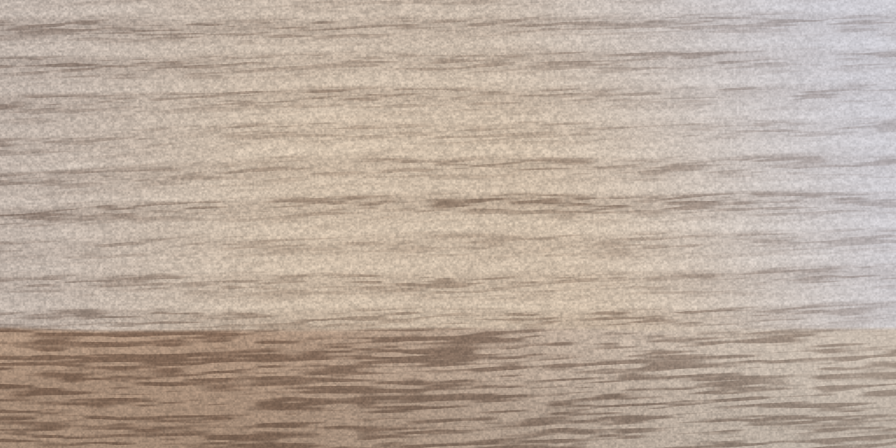
A Shadertoy shader for this texture:

```glsl
#define RINGS 12.2
#define SEAM_HEIGHT 0.264
#define PORE_DEPTH 0.30
#define BAND_DEPTH 0.10
#define SPECKLE 0.27
#define WARM_WOOD vec3(0.825, 0.755, 0.675)
#define DARK_WOOD vec3(0.655, 0.555, 0.475)
#define PALE_WOOD vec3(0.760, 0.710, 0.660)
#define LEFT_SHEEN vec3(0.760, 0.715, 0.685)
#define RIGHT_SHEEN vec3(0.815, 0.810, 0.835)
#define STAIN vec3(0.88, 1.0, 1.06)

float hash(vec2 p) {
    return fract(sin(dot(p, vec2(12.9898, 78.233))) * 43758.5453);
}

float noise(vec2 p) {
    vec2 cell = floor(p);
    vec2 f = fract(p);
    f = f * f * (3.0 - 2.0 * f);
    float low = mix(hash(cell), hash(cell + vec2(1.0, 0.0)), f.x);
    float high = mix(hash(cell + vec2(0.0, 1.0)), hash(cell + 1.0), f.x);
    return mix(low, high, f.y);
}

// Long thin fibres at two scales
float fibres(vec2 p, vec2 scale) {
    return 0.6 * noise(p * scale) + 0.4 * noise(p * scale * vec2(2.3, 1.6) + 17.0);
}

// Darkness of the broad growth rings in the upper plank
float ringPlank(vec2 p) {
    float warp = 0.030 * noise(p * vec2(1.4, 3.0)) + 0.010 * noise(p * vec2(5.0, 14.0));
    float phase = (p.y + warp - 0.010 * p.x) * RINGS;
    float ring = floor(phase);
    float f = fract(phase);
    float band = smoothstep(0.05, 0.70, f) * (1.0 - smoothstep(0.80, 1.0, f));
    band *= mix(0.65, 1.0, hash(vec2(ring, 4.0)));
    band *= mix(0.65, 1.15, noise(vec2(p.x * 3.0, ring * 5.3)));

    vec2 tilted = vec2(p.x, p.y - 0.04 * p.x + 0.5 * warp);
    float pores = smoothstep(0.40, 0.75, fibres(tilted, vec2(11.0, 150.0)));
    float faint = fibres(tilted + 3.0, vec2(7.0, 110.0)) - 0.5;
    return BAND_DEPTH * band + PORE_DEPTH * pores * (0.08 + 0.72 * band) + 0.08 * faint;
}

// Darkness of the dense fine lines in the lower plank
float finePlank(vec2 p) {
    float bend = 0.018 * p.x * p.x + 0.008 * noise(p * vec2(3.0, 6.0));
    vec2 bent = vec2(p.x, p.y - bend);
    float lines = smoothstep(0.38, 0.72, fibres(bent, vec2(8.0, 125.0)));
    float tone = noise(bent * vec2(1.5, 14.0)) - 0.5;
    return PORE_DEPTH * lines + 0.06 * tone;
}

void mainImage(out vec4 fragColor, in vec2 fragCoord) {
    vec2 p = fragCoord / iResolution.y;
    float x = fragCoord.x / iResolution.x;

    // Plank tones under a cool light from both sides
    float rightLight = smoothstep(0.55, 1.05, x + 0.22 * (p.y - 0.65));
    float leftLight = 1.0 - smoothstep(0.0, 0.38, x);
    vec3 upper = mix(WARM_WOOD, LEFT_SHEEN, 0.8 * leftLight);
    upper = mix(upper, LEFT_SHEEN, 0.4 * smoothstep(0.65, 1.0, p.y));
    upper = mix(upper, RIGHT_SHEEN, rightLight);
    vec3 lower = mix(DARK_WOOD, PALE_WOOD, smoothstep(0.2, 0.95, x));
    lower *= mix(0.96, 1.04, smoothstep(0.0, SEAM_HEIGHT, p.y));

    // Join the planks along a slightly uneven seam
    float seam = SEAM_HEIGHT + 0.008 * (noise(vec2(p.x * 4.0, 2.0)) - 0.5);
    float isUpper = smoothstep(-0.006, 0.006, p.y - seam);
    vec3 color = mix(lower, upper, isUpper);
    float dark = mix(finePlank(p), ringPlank(p), isUpper);

    // Grain is strongest away from the glare
    dark *= 1.0 - 0.3 * rightLight;
    color *= 1.0 - dark * STAIN;

    // Fine surface speckle
    float speckle = 0.5 * noise(p * vec2(150.0, 200.0)) + 0.5 * noise(p * 256.0 + 41.3) - 0.5;
    color *= 1.0 + SPECKLE * speckle * (1.0 - 0.4 * rightLight);

    fragColor = vec4(clamp(color, 0.0, 1.0), 1.0);
}
```
